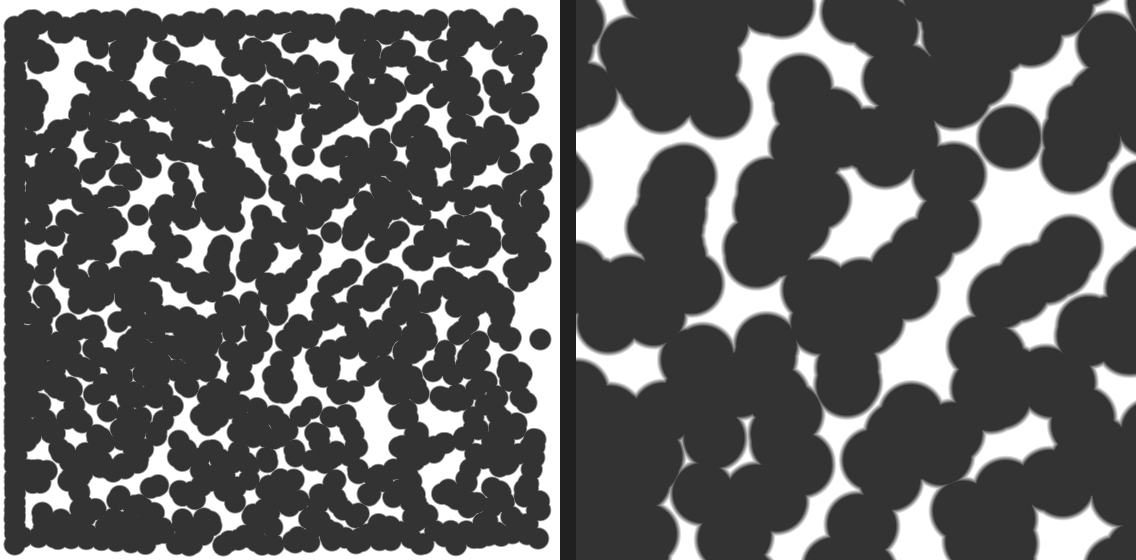
Left, the full canvas; right, a detail of the centre.
This pattern is drawn by a three.js fragment shader. Its source:

```glsl
// Dark equal discs scattered at random over a white square, merging into clumps.
// Cellular scatter: each grid cell holds a random count of disc pairs; extra rows
// of discs line the left, top and bottom borders. The nearest centre gives the edge.
varying vec2 vUv;

const vec3 INK = vec3(0.2);
const vec3 PAPER = vec3(1.0);
const float RADIUS = 0.0192;
const float EDGE_WIDTH = 0.0032;
const float FIELD_MIN = 0.026;   // range of the disc centres
const float FIELD_MAX = 0.967;
const float CELLS = 12.0;
const int MAX_PER_CELL = 11;

vec2 hash2(vec3 key) {
  vec3 q = fract(key * vec3(0.1031, 0.1030, 0.0973));
  q += dot(q, q.yzx + 33.33);
  return fract((q.xx + q.yz) * q.zy);
}

// Offset in a random direction, for the second disc of a pair
vec2 pairOffset(vec2 rnd, float reach) {
  float angle = 6.2832 * rnd.x;
  return reach * max(0.0, rnd.y * 1.6 - 0.6) * vec2(cos(angle), sin(angle));
}

// Distance to the nearest centre among the pairs in one cell
float cellDistance(vec2 p, vec2 cell, float size, float pairReach) {
  float nearest = 1.0;
  float count = floor(4.0 + 7.0 * hash2(vec3(cell, 91.0)).x);
  for (int i = 0; i < MAX_PER_CELL; i++) {
    if (float(i) >= count) break;
    vec2 first = FIELD_MIN + (cell + hash2(vec3(cell, float(i) + 1.0))) * size;
    vec2 shift = pairOffset(hash2(vec3(cell, float(i) + 41.0)), pairReach);
    vec2 second = clamp(first + shift, FIELD_MIN, FIELD_MAX);
    nearest = min(nearest, min(distance(p, first), distance(p, second)));
  }
  return nearest;
}

// Scatter over the field; discs reach less than half a cell, so 2 x 2 cells suffice
float scatterDistance(vec2 p, float pairReach) {
  float size = (FIELD_MAX - FIELD_MIN) / CELLS;
  vec2 base = floor((p - FIELD_MIN) / size - 0.5);
  float nearest = 1.0;
  for (int y = 0; y < 2; y++) {
    for (int x = 0; x < 2; x++) {
      vec2 cell = base + vec2(float(x), float(y));
      bool inside = all(greaterThanEqual(cell, vec2(0.0)))
                 && all(lessThan(cell, vec2(CELLS)));
      if (inside) nearest = min(nearest, cellDistance(p, cell, size, pairReach));
    }
  }
  return nearest;
}

// Row of jittered discs along x, strewn upward from y = 0 by at most "spread"
float rowDistance(vec2 p, float spacing, float spread, float seed) {
  float nearest = 1.0;
  float base = floor(p.x / spacing);
  float last = floor((FIELD_MAX - FIELD_MIN) / spacing) - 1.0;
  for (int i = -3; i <= 3; i++) {
    float cell = clamp(base + float(i), 0.0, last);
    vec2 rnd = hash2(vec3(cell, seed, 7.0));
    vec2 centre = vec2((cell + rnd.x) * spacing, rnd.y * spread);
    nearest = min(nearest, distance(p, centre));
  }
  return nearest;
}

void main() {
  vec2 fromCorner = vUv - FIELD_MIN;
  vec2 fromTop = vec2(fromCorner.x, FIELD_MAX - vUv.y);

  float nearest = scatterDistance(vUv, 0.015);
  nearest = min(nearest, rowDistance(fromCorner.yx, 0.012, 0.001, 11.0));  // left
  nearest = min(nearest, rowDistance(fromCorner, 0.025, 0.026, 23.0));     // bottom
  nearest = min(nearest, rowDistance(fromTop, 0.025, 0.026, 37.0));        // top

  float paper = clamp((nearest - RADIUS) / EDGE_WIDTH + 0.5, 0.0, 1.0);
  gl_FragColor = vec4(mix(INK, PAPER, paper), 1.0);
}
```
